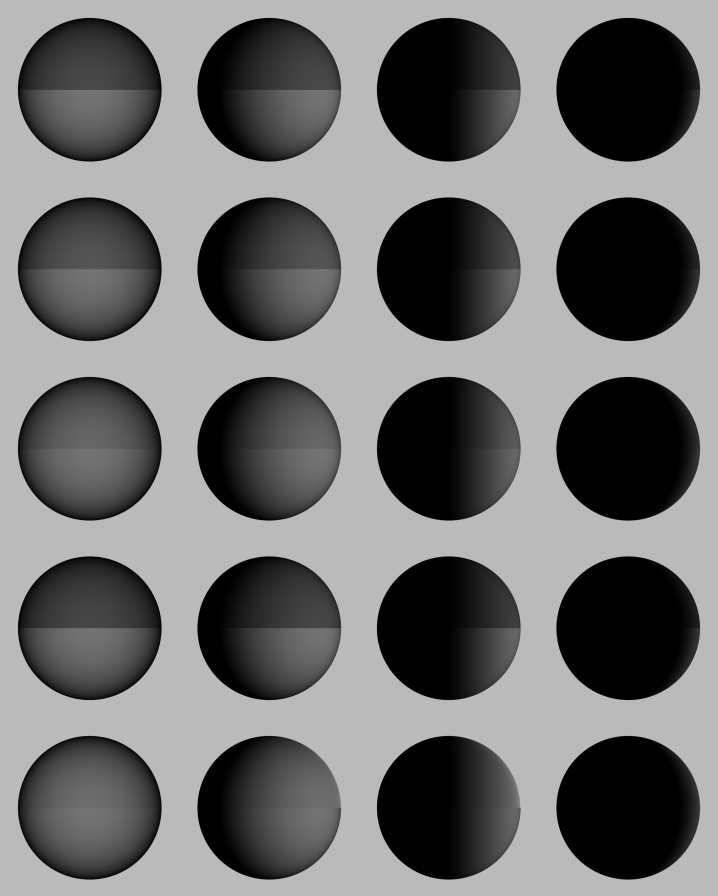
Reproduce this pattern procedurally as a WebGL 1 fragment shader.

```glsl
precision highp float;
// Grid of split shaded spheres: light swings by column, upper-half material varies by row.
uniform vec2 u_resolution;

const float COLUMNS = 4.0;
const float RADIUS = 0.4;
const float BACKGROUND = 0.73;
const float ALBEDO = 0.45;
const float LIGHT_STEP = 0.785398;

// 1.0 when value falls on the given integer index
float isIndex(float value, float index) {
    return 1.0 - step(0.5, abs(value - index));
}

// Brightness of the upper half for each row, counted from the top
float upperGain(float row) {
    return 0.63 * isIndex(row, 0.0) + 0.74 * isIndex(row, 1.0)
         + 0.89 * isIndex(row, 2.0) + 0.61 * isIndex(row, 3.0)
         + 0.95 * isIndex(row, 4.0);
}

// Diffuse light with grazing falloff; retro brightens the lit limb
float diffuse(vec3 normal, float angle, float retro) {
    vec3 light = vec3(sin(angle), 0.0, cos(angle));
    float facing = max(dot(normal, light), 0.0);
    float limb = 0.5 + retro * light.x * (1.0 + light.z);
    float viewEdge = mix(1.0, limb, pow(1.0 - normal.z, 5.0));
    float lightEdge = mix(1.0, 0.5, pow(1.0 - facing, 5.0));
    return facing * viewEdge * lightEdge;
}

// Sphere normal from unit-disc coordinates, clamped at the rim
vec3 sphereNormal(vec2 disc) {
    vec2 xy = disc / max(1.0, length(disc));
    return vec3(xy, sqrt(max(0.0, 1.0 - dot(xy, xy))));
}

void main() {
    // Square cells counted from the upper left
    float pixel = COLUMNS / u_resolution.x;
    vec2 grid = vec2(gl_FragCoord.x, u_resolution.y - gl_FragCoord.y) * pixel;
    vec2 cell = floor(grid);
    vec2 local = (fract(grid) - 0.5) * vec2(1.0, -1.0);

    // Two materials meeting at the equator
    vec3 normal = sphereNormal(local / RADIUS);
    float angle = cell.x * LIGHT_STEP;
    float lower = diffuse(normal, angle, 0.0);
    float upper = upperGain(cell.y) * diffuse(normal, angle, 1.1 * isIndex(cell.y, 4.0));
    float seam = smoothstep(-0.5 * pixel, 0.5 * pixel, local.y);
    float shade = ALBEDO * mix(lower, upper, seam);

    // Smooth disc outline over the plain ground
    float outside = smoothstep(-0.7 * pixel, 0.7 * pixel, length(local) - RADIUS);
    gl_FragColor = vec4(vec3(mix(shade, BACKGROUND, outside)), 1.0);
}
```
